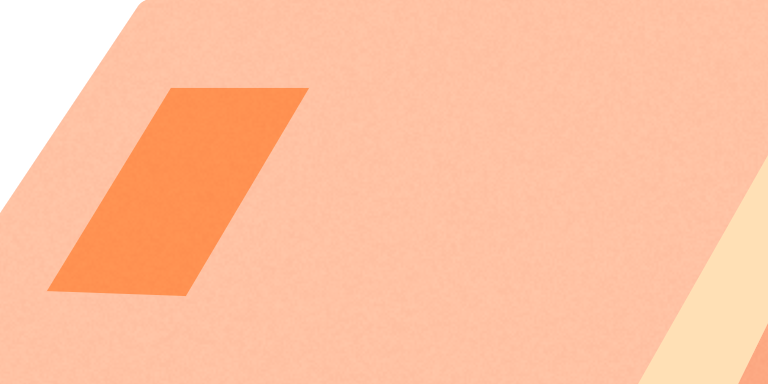
Reproduce this background procedurally as a Shadertoy shader.

```glsl
// Flat paper-cut composition: a grainy peach sheet with a slanted left edge,
// an orange slanted panel, and a cream band across the lower right corner.
// Shapes are signed distances to lines; the grain is hashed value noise.

const vec3 WHITE  = vec3(1.0);
const vec3 PEACH  = vec3(1.0, 0.76, 0.64);
const vec3 ORANGE = vec3(1.0, 0.57, 0.32);
const vec3 CREAM  = vec3(1.0, 0.88, 0.71);
const vec3 CORAL  = vec3(0.99, 0.66, 0.51);

// Signed distance to the line a-b, positive on its left side
float leftOf(vec2 p, vec2 a, vec2 b) {
    vec2 d = normalize(b - a);
    return dot(p - a, vec2(-d.y, d.x));
}

// Convex four-sided shape with clockwise corners, negative inside
float quad(vec2 p, vec2 a, vec2 b, vec2 c, vec2 d) {
    return max(max(leftOf(p, a, b), leftOf(p, b, c)),
               max(leftOf(p, c, d), leftOf(p, d, a)));
}

// Intersection of two distances with a rounded corner
float roundIntersect(float d1, float d2, float radius) {
    vec2 q = vec2(d1, d2) + radius;
    return length(max(q, 0.0)) + min(max(q.x, q.y), 0.0) - radius;
}

// Smooth coverage of the region where the distance is negative
float coverage(float dist, float pixel) {
    return clamp(0.5 - dist / pixel, 0.0, 1.0);
}

float hash(vec2 cell) {
    vec3 q = fract(cell.xyx * 0.1031);
    q += dot(q, q.yzx + 33.33);
    return fract((q.x + q.y) * q.z);
}

float valueNoise(vec2 p) {
    vec2 cell = floor(p);
    vec2 f = fract(p);
    f = f * f * (3.0 - 2.0 * f);
    float low = mix(hash(cell), hash(cell + vec2(1, 0)), f.x);
    float high = mix(hash(cell + vec2(0, 1)), hash(cell + vec2(1, 1)), f.x);
    return mix(low, high, f.y);
}

// Fine paper grain, centred on zero
float paperGrain(vec2 p) {
    return 0.6 * valueNoise(p * 170.0) + 0.4 * valueNoise(p * 83.0 + 17.0) - 0.5;
}

void mainImage(out vec4 fragColor, in vec2 fragCoord) {
    // Canvas height is one unit; the design is two units wide
    vec2 p = fragCoord / iResolution.xy * vec2(2.0, 1.0);
    float pixel = 1.0 / iResolution.y;

    // Orange panel on the peach sheet
    float panel = quad(p, vec2(0.445, 0.771), vec2(0.805, 0.771),
                          vec2(0.484, 0.229), vec2(0.122, 0.242));
    vec3 color = mix(PEACH, ORANGE, coverage(panel, pixel));

    // Coral corner, grained along with the sheet
    float corner = leftOf(p, vec2(1.922, 0.0), vec2(2.0, 0.159));
    color = mix(color, CORAL, coverage(corner, pixel));
    color *= 1.0 + paperGrain(p) * vec3(0.015, 0.05, 0.06);

    // Plain cream band between the sheet and the corner
    float bandEdge = leftOf(p, vec2(1.6615, 0.0), vec2(2.0, 0.596));
    color = mix(color, CREAM, coverage(max(bandEdge, -corner), pixel));

    // White beyond the slanted left edge, rounded at the top
    float slant = leftOf(p, vec2(0.0, 0.445), vec2(0.37, 1.0));
    float sheet = roundIntersect(slant, p.y - 1.0 - pixel, 0.018);
    color = mix(WHITE, color, coverage(sheet, pixel));

    fragColor = vec4(color, 1.0);
}
```
